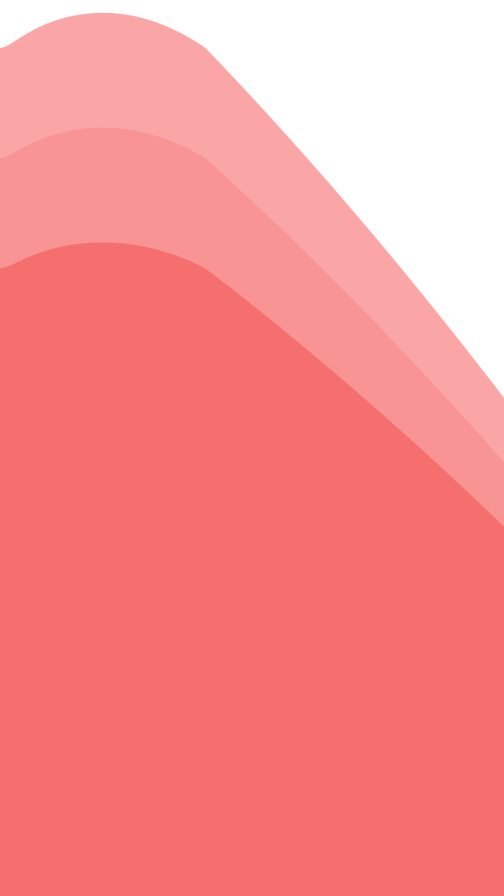
Reproduce this background procedurally as a Shadertoy shader.

```glsl
// Height of the hill line relative to its left end, in canvas units
float hillProfile(float x) {
    float joinX = 0.4074;
    float hump = 0.0391 * (1.0 - pow(x / 0.2037 - 1.0, 2.0));
    float t = (x - joinX) / (1.0 - joinX);
    float slope = -0.346 * t - 0.0446 * t * t;
    // Soft flattening where the hump leaves the left edge
    float u = x / 0.023;
    float dip = 0.0031 * u * exp(1.0 - u);
    return (x < joinX ? hump : slope) - dip;
}

void mainImage(out vec4 fragColor, in vec2 fragCoord) {
    vec2 uv = fragCoord / iResolution.xy;
    float profile = hillProfile(uv.x);

    vec3 paleRose = vec3(0.980, 0.651, 0.651);
    vec3 midRose = vec3(0.973, 0.580, 0.576);
    vec3 coral = vec3(0.965, 0.437, 0.437);
    vec3 color = vec3(1.0);

    // Three layers from back to front, each lower and flatter
    for (int i = 0; i < 3; i++) {
        float layer = float(i);
        float edge = 0.9466 - 0.123 * layer + (1.0 - 0.131 * layer) * profile;
        float gap = edge - uv.y;
        float coverage = clamp(0.5 + gap / max(fwidth(gap), 1e-5), 0.0, 1.0);
        vec3 layerColor = i == 0 ? paleRose : (i == 1 ? midRose : coral);
        color = mix(color, layerColor, coverage);
    }

    fragColor = vec4(color, 1.0);
}
```
